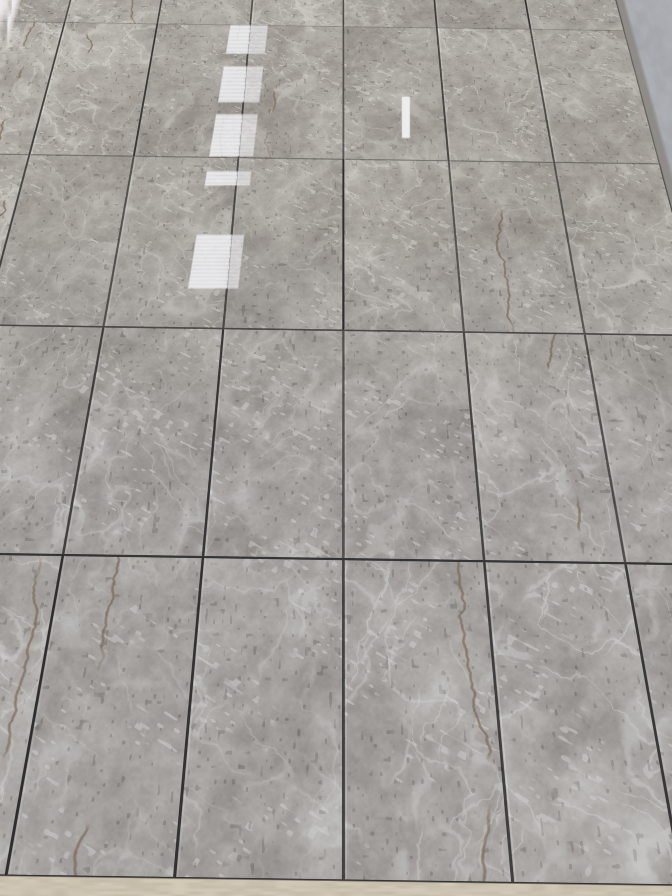
A Shadertoy shader for this texture:

```glsl
// Polished grey marble floor of 1:2 slabs seen in perspective, with dark joints.
// Canvas points are projected to slab units; each slab seeds its own warped
// noise veins, chips and rust cracks. Window glare and floor borders lie on top.
#define HORIZON 2.143
#define COLUMN_SCALE 8.446
#define ROW_SCALE 10.459
#define ROW_START 4.919
#define CENTRE_X 0.511
#define TILT 0.011
#define JOINT vec2(0.009, 0.0042)
#define VEIN_STRENGTH 0.62
#define DARK_STONE vec3(0.535, 0.520, 0.507)
#define PALE_STONE vec3(0.755, 0.748, 0.738)
#define VEIN_COLOUR vec3(0.815, 0.812, 0.805)
#define RUST_COLOUR vec3(0.47, 0.39, 0.32)

float hash(vec2 p) {
    vec3 q = fract(p.xyx * vec3(0.1031, 0.1030, 0.0973));
    q += dot(q, q.yzx + 33.33);
    return fract((q.x + q.y) * q.z);
}

float noise(vec2 p) {
    vec2 i = floor(p), f = fract(p);
    f = f * f * f * (f * (f * 6.0 - 15.0) + 10.0);
    return mix(mix(hash(i), hash(i + vec2(1, 0)), f.x),
               mix(hash(i + vec2(0, 1)), hash(i + vec2(1, 1)), f.x), f.y);
}

mat2 rotation(float a) { return mat2(cos(a), sin(a), -sin(a), cos(a)); }

float fbm(vec2 p) {
    float sum = 0.0, amp = 0.5;
    for (int i = 0; i < 5; i++) {
        sum += amp * noise(p);
        p = rotation(0.65) * p * 2.03 + 17.1;
        amp *= 0.5;
    }
    return sum;
}

// Thin bright lines with pale halos, at several angles per slab
float veins(vec2 p, vec2 id) {
    vec2 warp = vec2(fbm(p * 2.5 + 5.0), fbm(p * 2.5 + 41.0)) - 0.5;
    float sum = 0.0;
    for (int i = 0; i < 6; i++) {
        float k = float(i), seed = hash(id + k * 7.3 + 60.0);
        vec2 r = rotation(mix(0.3, 2.5, seed)) * (p + warp * 0.4) * (0.9 + 0.45 * k);
        float d = abs(noise(r * vec2(0.6, 1.9) + k * 23.0) - 0.5);
        float presence = smoothstep(0.4, 0.72, noise(p * 2.3 + k * 31.0));
        float thin = 1.0 - smoothstep(0.004, 0.035, d);
        float halo = 1.0 - smoothstep(0.0, 0.16, d);
        sum += presence * (0.55 * thin + 0.3 * halo * fbm(p * 9.0 + k));
    }
    return min(sum, 1.0);
}

vec3 marble(vec2 slab, vec2 id) {
    float seed = hash(id + 80.0);
    vec2 p = slab * vec2(1, 2) + vec2(hash(id + 13.0), hash(id + 37.0)) * 90.0 + 20.0;
    float cloud = fbm(p * 2.2 + fbm(p * 4.0)) * 0.6 + fbm(p * 11.0) * 0.4;
    vec3 col = mix(DARK_STONE, PALE_STONE, clamp(cloud * 1.25 - 0.12, 0.0, 1.0));
    col += (seed - 0.5) * 0.025 + (noise(p * 48.0) - 0.5) * 0.025;
    col = mix(col, VEIN_COLOUR, veins(p, id) * VEIN_STRENGTH * mix(0.6, 1.15, seed));

    // Small pale chips and dark pits
    float chips = smoothstep(0.78, 0.9, noise(rotation(0.5) * p * vec2(17, 38)));
    col = mix(col, VEIN_COLOUR, 0.5 * chips * smoothstep(0.48, 0.65, noise(p * 3.0)));
    col -= 0.09 * smoothstep(0.84, 0.95, noise(p * vec2(35, 24) + 9.0));

    // Wandering rust crack along the length of some slabs
    float path = mix(0.2, 0.9, hash(id + 51.0)) + 0.22 * (fbm(vec2(p.y * 3.0, seed * 50.0)) - 0.5);
    float crack = 1.0 - smoothstep(0.002, 0.016, abs(slab.x - path));
    crack *= smoothstep(0.42, 0.62, noise(vec2(p.y * 3.5, 7.0)));
    return mix(col, RUST_COLOUR, 0.65 * crack * step(0.5, hash(id + 29.0)));
}

float box(vec2 d, vec2 halfSize) {
    vec2 s = smoothstep(-0.0015, 0.0015, halfSize - abs(d));
    return s.x * s.y;
}

// Windows mirrored in the polish: centre from the top, half height
float windows(vec2 uv, float column) {
    vec2 panes[5] = vec2[5](vec2(0.044, 0.016), vec2(0.094, 0.020),
        vec2(0.151, 0.0235), vec2(0.199, 0.008), vec2(0.292, 0.030));
    float t = 1.0 - uv.y, glow = 0.0;
    for (int i = 0; i < 5; i++) {
        float y = t - panes[i].x, x = uv.x - 0.376 + 0.183 * t;
        glow = max(glow, box(vec2(x, y), vec2(0.027 + 0.032 * t, panes[i].y)));
    }
    glow *= mix(0.92, 0.68, step(-1.0, column)) * (0.94 + 0.06 * sin(t * 1500.0));
    return max(glow, box(vec2(uv.x - 0.604, t - 0.131), vec2(0.006, 0.023)));
}

void mainImage(out vec4 fragColor, in vec2 fragCoord) {
    vec2 uv = fragCoord / iResolution.xy;
    float depth = HORIZON - uv.y;
    vec2 floorPos = vec2((uv.x - CENTRE_X) * COLUMN_SCALE / depth,
        ROW_SCALE / (depth - TILT * (uv.x - CENTRE_X)) - ROW_START);
    vec2 id = floor(floorPos), pixel = fwidth(floorPos);
    vec3 col = marble(fract(floorPos), id + 10.0);
    col *= mix(vec3(1), vec3(1.0, 0.988, 0.97), smoothstep(0.45, 0.8, uv.y));

    // Joints: fainter across the far rows, uneven from slab to slab
    vec2 nearest = round(floorPos), offset = floorPos - nearest;
    vec2 line = 1.0 - smoothstep(JOINT - pixel * 0.6, JOINT + pixel * 0.6, abs(offset));
    vec2 bevel = 1.0 - smoothstep(vec2(0), pixel * 1.3, abs(offset - JOINT * 2.0));
    col += 0.08 * bevel.x * hash(vec2(nearest.x, id.y) + 70.0);
    line.x *= mix(0.65, 1.0, hash(vec2(nearest.x, id.y) + 44.0));
    line.y *= mix(0.92, 0.22, smoothstep(1.0, 4.0, floorPos.y));
    col = mix(col, vec3(0.17), max(line.x, line.y));

    // Polish: broad sheen, mirrored windows, bright upper left corner
    col += 0.025 * smoothstep(0.65, 1.0, uv.y) * (1.0 - uv.x);
    col = mix(col, vec3(0.93, 0.93, 0.94), windows(uv, floorPos.x));
    float corner = 1.0 - smoothstep(0.6, 1.0, uv.x / 0.035 + (1.0 - uv.y) / 0.1);
    col = mix(col, vec3(0.92), corner * smoothstep(0.3, 0.6, noise(uv * vec2(130, 25))));

    // Concrete beyond the right edge, timber strip along the front
    vec3 concrete = vec3(0.66, 0.67, 0.69) + 0.07 * (fbm(floorPos * 9.0 + 50.0) - 0.5);
    concrete = mix(vec3(0.56, 0.55, 0.53), concrete, smoothstep(0.06, 0.11, floorPos.x - 3.0));
    col = mix(col, concrete, smoothstep(-pixel.x, pixel.x, floorPos.x - 3.0));
    vec3 timber = vec3(0.80, 0.76, 0.69) + 0.06 * (noise(uv * vec2(45, 300)) - 0.5);
    col = mix(timber, col, smoothstep(-pixel.y, pixel.y, floorPos.y));
    fragColor = vec4(clamp(col, 0.0, 1.0), 1.0);
}
```
